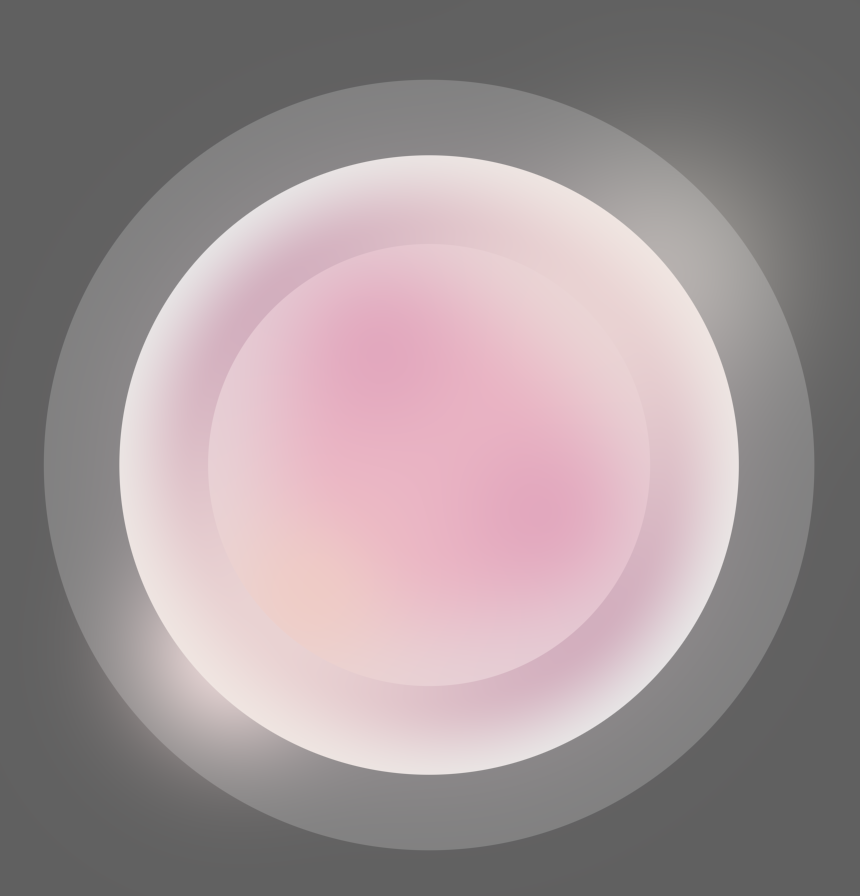
Give the GLSL for this background, as a Shadertoy shader.

```glsl
// Three nested translucent discs: a rose core in a pearly ring, with soft diagonal glows on grey.

const vec2 DISC_CENTRE = vec2(-0.001, -0.019);
const float HALO_RADIUS = 0.430;
const float PEARL_RADIUS = 0.3457;
const float CORE_RADIUS = 0.2467;

const vec3 GREY = vec3(0.378);
const vec3 CREAM = vec3(0.92, 0.89, 0.85);
const vec3 BLUSH = vec3(0.93, 0.84, 0.83);
const vec3 MAUVE = vec3(0.825, 0.685, 0.745);
const vec3 PEARL = vec3(0.908, 0.904, 0.904);
const vec3 WARM_PEARL = vec3(0.940, 0.902, 0.885);
const vec3 PINK = vec3(0.922, 0.718, 0.773);
const vec3 ROSE = vec3(0.882, 0.645, 0.737);
const vec3 PEACH = vec3(0.940, 0.798, 0.765);

// Gaussian falloff: 1 at zero distance
float falloff(float distance, float size) {
    float x = distance / size;
    return exp(-x * x);
}

vec3 addGlow(vec3 base, vec3 tint, vec2 p, vec2 centre, float size, float strength) {
    return mix(base, tint, strength * falloff(length(p - centre), size));
}

// Antialiased disc coverage
float discMask(float r, float radius, float pixel) {
    return 1.0 - smoothstep(radius - pixel, radius + pixel, r);
}

// Grey backdrop lit from two opposite corners
vec3 backdrop(vec2 p, float r) {
    vec3 colour = addGlow(GREY, CREAM, p, vec2(0.263, 0.219), 0.146, 0.45);
    colour = addGlow(colour, BLUSH, p, vec2(-0.219, -0.210), 0.109, 0.95);
    return mix(colour, MAUVE, 0.14 * falloff(r - 0.30, 0.085));
}

// Ring fading from mauve to pearl, warmer along the rising diagonal
vec3 pearlRing(float r, float warmth) {
    vec3 inner = mix(MAUVE, vec3(0.915, 0.825, 0.825), warmth);
    vec3 rim = mix(PEARL, WARM_PEARL, warmth);
    return mix(inner, rim, smoothstep(0.26, 0.36, r));
}

// Pink heart with two rose clouds and one peach cloud
vec3 roseCore(vec2 p, float r, float warmth) {
    vec3 rim = mix(vec3(0.898, 0.800, 0.832), vec3(0.918, 0.832, 0.832), warmth);
    vec3 colour = mix(PINK, rim, smoothstep(0.09, 0.25, r));
    colour = addGlow(colour, ROSE, p, vec2(-0.056, 0.128), 0.10, 0.85);
    colour = addGlow(colour, ROSE, p, vec2(0.126, -0.054), 0.10, 0.85);
    return addGlow(colour, PEACH, p, vec2(-0.134, -0.145), 0.09, 0.75);
}

void mainImage(out vec4 fragColor, in vec2 fragCoord) {
    vec2 p = (fragCoord - 0.5 * iResolution.xy) / iResolution.y - DISC_CENTRE;
    float pixel = 0.75 / iResolution.y;
    float r = length(p);

    // Squared alignment with the rising diagonal
    float along = dot(p / max(r, 0.0001), vec2(0.7071));
    float warmth = along * along;

    // Layers from back to front
    vec3 colour = backdrop(p, r);
    colour = mix(colour, vec3(1.0), 0.2 * discMask(r, HALO_RADIUS, pixel));
    colour = mix(colour, pearlRing(r, warmth), discMask(r, PEARL_RADIUS, pixel));
    colour = mix(colour, roseCore(p, r, warmth), discMask(r, CORE_RADIUS, pixel));

    fragColor = vec4(colour, 1.0);
}
```
